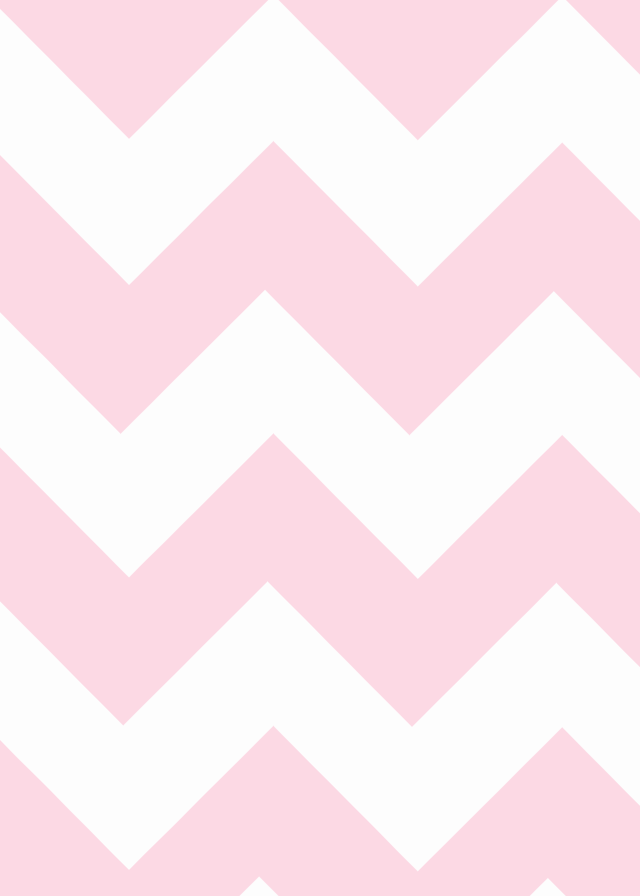
Give the GLSL for this pattern, as a WebGL 1 fragment shader.

```glsl
precision highp float;
// Broad pink and white chevron bands with slightly uneven, hand-cut edges.

uniform vec2 u_resolution;

// Lengths are fractions of the canvas height, measured from the top left.
const vec3 PINK = vec3(0.988, 0.851, 0.896);
const vec3 WHITE = vec3(0.992);
const int EDGE_COUNT = 7;
const float PERIOD = 0.3223;                     // width of one zigzag
const float AMPLITUDE = 0.1615;                  // valley to peak
const float PITCH = 0.1632;                      // spacing between edges
const vec2 FIRST_VALLEY = vec2(0.1440, 0.1549);
const float TILT = 0.005;                        // slight fall to the right
const float DRIFT = 0.0053;                      // steady slip per white band
const float SWAY = 0.0047;                       // uneven slip per white band
const float SWAY_RATE = 2.1;
const vec2 SLIP_DIRECTION = vec2(-1.0, 0.3);
const float ROUGHNESS = 0.0007;
const float ROUGH_SCALE = 28.0;

float hashGradient(float cell, float seed) {
  return fract(sin(cell * 127.1 + seed * 311.7) * 4375.85) * 2.0 - 1.0;
}

float gradientNoise(float x, float seed) {
  float cell = floor(x);
  float f = x - cell;
  float blend = f * f * f * (f * (f * 6.0 - 15.0) + 10.0);
  return mix(hashGradient(cell, seed) * f,
             hashGradient(cell + 1.0, seed) * (f - 1.0), blend);
}

// Zigzag with value 0 at each valley and 1 at each peak.
float zigzag(float x) {
  return 1.0 - abs(2.0 * fract(x / PERIOD) - 1.0);
}

// Depth of one edge below the top of the canvas; top edges of white slip.
float edgeDepth(float x, float index, float topsWhite) {
  float band = 0.5 * index;
  float slip = topsWhite * (DRIFT * band + SWAY * sin(SWAY_RATE * band));
  vec2 valley = FIRST_VALLEY + vec2(0.0, PITCH * index) + SLIP_DIRECTION * slip;
  float along = x - valley.x;
  return valley.y + TILT * along - AMPLITUDE * zigzag(along)
       + ROUGHNESS * gradientNoise(x * ROUGH_SCALE, index);
}

void main() {
  vec2 p = vec2(gl_FragCoord.x, u_resolution.y - gl_FragCoord.y) / u_resolution.y;
  float soft = 0.7 / u_resolution.y;
  float steepness = 2.0 * AMPLITUDE / PERIOD;
  float toDistance = inversesqrt(1.0 + steepness * steepness);

  // Each edge, from top to bottom, switches the colour below it.
  vec3 color = PINK;
  for (int i = 0; i < EDGE_COUNT; i++) {
    float index = float(i);
    float topsWhite = 1.0 - mod(index, 2.0);
    float signedDistance = (p.y - edgeDepth(p.x, index, topsWhite)) * toDistance;
    color = mix(color, mix(PINK, WHITE, topsWhite),
                smoothstep(-soft, soft, signedDistance));
  }
  gl_FragColor = vec4(color, 1.0);
}
```
